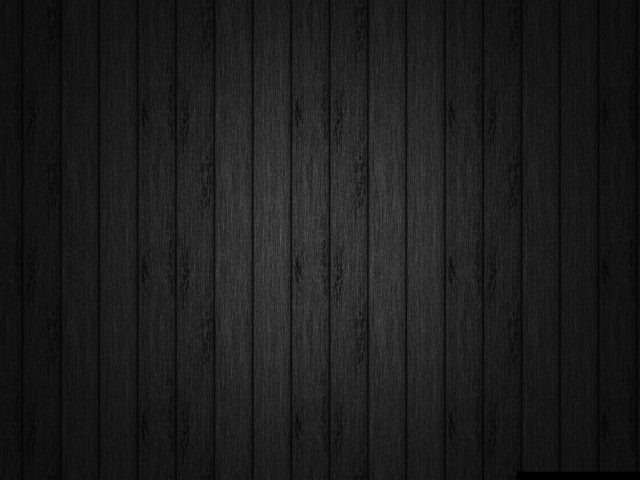
Write a Shadertoy shader that draws this texture.

```glsl
// Dark vertical wooden planks under a soft central glow, with a black strip at the lower right.

// Lengths are fractions of the canvas height.
const float PLANK_WIDTH = 0.08;
const float FIRST_SEAM = 0.0465;
const float SEAM_WIDTH = 0.0011;
const float SEAM_SHADOW = 0.0042;
const float TILE_PLANKS = 4.0;     // the grain repeats after this many planks
const float TILE_HEIGHT = 0.325;
const vec2 GLOW_RADIUS = vec2(0.42, 0.445);
const float GLOW_HEIGHT = 0.51;
const float EDGE_LIGHT = 0.062;
const float GLOW_LIGHT = 0.168;
const float GRAIN_CONTRAST = 0.10;
const float PORE_CONTRAST = 0.36;
const float GRIT_CONTRAST = 0.42;
const float STREAK_CONTRAST = 0.24;
const float FLECK_CONTRAST = 0.45;
const vec2 STRIP_CORNER = vec2(0.807, 0.0174); // x by width, y by height
const float TAU = 6.2831853;

vec2 hash2(vec2 p) {
    vec3 q = fract(p.xyx * vec3(0.1031, 0.1030, 0.0973));
    q += dot(q, q.yzx + 33.33);
    return fract((q.xx + q.yz) * q.zy);
}

// Distance to the nearest feature point; rows wrap so the planks tile.
float cellular(vec2 p, float rows) {
    vec2 cell = floor(p), f = p - cell;
    float nearest = 4.0;
    for (int j = -1; j <= 1; j++) {
        for (int i = -1; i <= 1; i++) {
            vec2 offset = vec2(float(i), float(j));
            vec2 id = cell + offset;
            id.y = mod(id.y, rows);
            vec2 d = offset + hash2(id + 7.0) - f;
            nearest = min(nearest, dot(d, d));
        }
    }
    return sqrt(nearest);
}

// Layered sines, nearly straight along each board.
float grainLines(vec2 p, float board) {
    float y = p.y * TAU;
    float x = p.x + 0.012 * sin(y + board * 2.3);
    float lines = 0.40 * sin(x * 19.0 + 0.5 * sin(y + board));
    lines += 0.35 * sin(x * 53.0 + 0.7 * sin(2.0 * y + x * 5.0));
    lines += 0.35 * sin(x * 113.0 + 0.8 * sin(y + x * 11.0));
    return lines;
}

// Soft elongated region; vertical distance wraps around the tile.
float patchMask(vec2 p, vec2 center, vec2 radius) {
    vec2 d = p - center;
    d.y -= round(d.y);
    d /= radius;
    return exp(-dot(d, d));
}

// Pointed growth rings opening along a board.
float flameRings(vec2 p, vec2 center) {
    vec2 d = p - center;
    d.y -= round(d.y);
    float ring = sin(70.0 * length(d * vec2(1.0, 0.4)) + 2.0 * sin(d.x * 8.0));
    return ring * patchMask(p, center, vec2(0.20, 0.30));
}

float woodTone(vec2 p, float board) {
    vec2 bent = p + vec2(0.008 * sin(p.y * TAU * 2.0 + board), 0.0);
    float pores = cellular(bent * vec2(29.0, 9.0), 9.0);
    float grit = cellular(bent * vec2(25.0, 47.0) + 20.0, 47.0);
    float streaks = cellular(bent * vec2(11.0, 3.0) + 40.0, 3.0);

    // Small ragged flecks, broken up by the grit.
    float spots = cellular(bent * vec2(13.0, 15.0) + 90.0, 15.0) + 0.4 * (grit - 0.5);
    float flecks = 1.0 - smoothstep(0.2, 0.6, spots);

    // Weathered patches gather beside the board edges.
    float weathered = patchMask(p, vec2(0.78, 0.93), vec2(0.15, 0.25));
    weathered += patchMask(p, vec2(0.24, 0.31), vec2(0.14, 0.16));
    weathered += patchMask(p, vec2(3.18, 0.34), vec2(0.14, 0.13));
    weathered += 0.7 * patchMask(p, vec2(3.86, 0.40), vec2(0.12, 0.24));

    float tone = 1.02 + 0.05 * sin(board * 1.7 - 1.2);
    tone += GRAIN_CONTRAST * grainLines(p, board);
    tone += PORE_CONTRAST * (pores - 0.48) + GRIT_CONTRAST * (grit - 0.48);
    tone += STREAK_CONTRAST * (streaks - 0.48);
    tone += 0.10 * flameRings(p, vec2(1.25, 0.68));
    tone += 0.08 * flameRings(p, vec2(0.45, 0.58));
    return tone - min(weathered, 1.0) * (FLECK_CONTRAST * flecks + 0.05);
}

// Thin dark groove, shadowed slope and a faint lit edge.
float seamShade(float across, float pixel) {
    float d = (across - round(across)) * PLANK_WIDTH;
    float groove = 1.0 - smoothstep(SEAM_WIDTH - pixel * 0.5, SEAM_WIDTH + pixel, abs(d));
    float shadow = exp(-abs(d) / SEAM_SHADOW);
    float litEdge = exp(-pow((d - 0.006) / 0.002, 2.0));
    return (1.0 - 0.60 * groove) * (1.0 - 0.42 * shadow) + 0.08 * litEdge;
}

void mainImage(out vec4 fragColor, in vec2 fragCoord) {
    float pixel = 1.0 / iResolution.y;
    vec2 uv = fragCoord * pixel;
    float aspect = iResolution.x * pixel;

    // Boards and their repeating grain
    float across = (uv.x - FIRST_SEAM) / PLANK_WIDTH;
    float board = mod(floor(across), TILE_PLANKS);
    vec2 grainPos = vec2(board + fract(across), fract(uv.y / TILE_HEIGHT));
    float wood = woodTone(grainPos, board) * seamShade(across, pixel);

    // Central glow
    vec2 fromGlow = (uv - vec2(aspect * 0.5, GLOW_HEIGHT)) / GLOW_RADIUS;
    float light = EDGE_LIGHT + GLOW_LIGHT * exp(-dot(fromGlow, fromGlow));

    // Corner strip
    vec2 inside = vec2(uv.x - STRIP_CORNER.x * aspect, STRIP_CORNER.y - uv.y);
    float strip = smoothstep(-0.5 * pixel, 0.5 * pixel, min(inside.x, inside.y));
    fragColor = vec4(vec3(max(wood, 0.0) * light * (1.0 - strip)), 1.0);
}
```
